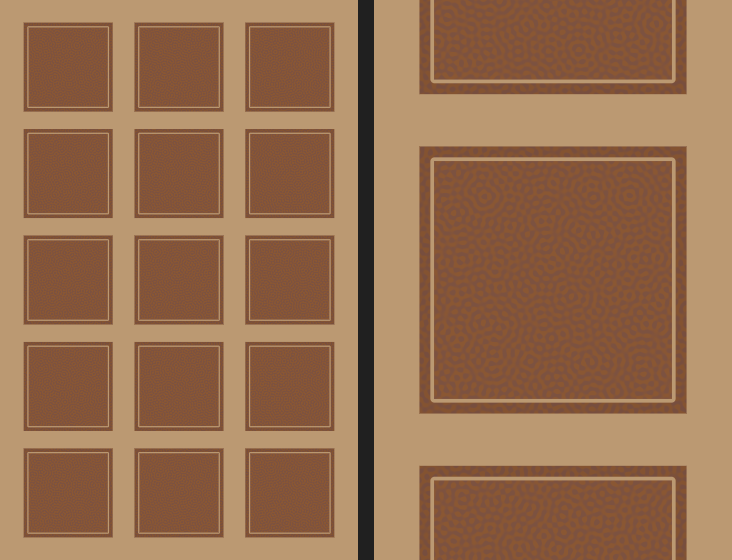
Left: the whole. Right: its middle third, enlarged.
This pattern is drawn by a WebGL 2 fragment shader. Its source:

```glsl
#version 300 es
precision highp float;

#define GRID vec2(3.0, 5.0)
#define PITCH vec2(0.1979, 0.1901)
#define TILE_HALF 0.0795
#define LINE_INSET 0.0076
#define LINE_HALF 0.0011
#define LINE_RADIUS 0.0025
#define STRIPE_PERIOD 0.0045
#define WAVES 18
#define SAND vec3(0.732, 0.600, 0.449)
#define UMBER vec3(0.488, 0.320, 0.252)
#define RUST vec3(0.540, 0.340, 0.200)

uniform vec2 u_resolution;
out vec4 fragColor;

const float TAU = 6.2831853;

float hash(vec2 p) {
    vec3 q = fract(vec3(p.xyx) * 0.1031);
    q += dot(q, q.yzx + 33.33);
    return fract((q.x + q.y) * q.z);
}

float roundedBox(vec2 p, float halfSize, float radius) {
    vec2 q = abs(p) - halfSize + radius;
    return length(max(q, 0.0)) + min(max(q.x, q.y), 0.0) - radius;
}

// Waves of one length in many directions add up to winding stripes
float labyrinth(vec2 p, vec2 cell) {
    float sum = 0.0;
    for (int i = 0; i < WAVES; i++) {
        float k = float(i);
        float jitter = hash(cell * 7.0 + vec2(k, 3.0));
        float phase = TAU * hash(cell * 11.0 + vec2(k, 41.0));
        float angle = 0.5 * TAU * (k + jitter) / float(WAVES);
        vec2 direction = vec2(cos(angle), sin(angle));
        sum += cos(dot(p, direction) * TAU / STRIPE_PERIOD + phase);
    }
    return sum / sqrt(float(WAVES));
}

void main() {
    float pixel = 1.0 / u_resolution.y;
    vec2 p = (gl_FragCoord.xy - 0.5 * u_resolution) * pixel;

    // Centred grid, limited to its own rows and columns
    vec2 cell = floor(p / PITCH + 0.5 * GRID);
    cell = clamp(cell, vec2(0.0), GRID - 1.0);
    vec2 local = p - (cell - 0.5 * (GRID - 1.0)) * PITCH;

    // Signed distances to the tile and its inset frame
    float tile = roundedBox(local, TILE_HALF, 0.0);
    float frame = roundedBox(local, TILE_HALF - LINE_INSET + LINE_HALF, LINE_RADIUS);
    float line = abs(frame + LINE_HALF) - LINE_HALF;

    // Striped leather, a little darker outside the frame
    float stripe = smoothstep(-0.7, 0.7, labyrinth(local, cell));
    vec3 leather = mix(UMBER, RUST, stripe);
    leather *= mix(1.0, 0.96, smoothstep(-pixel, pixel, frame));

    // Layers with edges one pixel wide
    vec3 color = mix(SAND, leather, clamp(0.5 - tile / pixel, 0.0, 1.0));
    color = mix(color, SAND, clamp(0.5 - line / pixel, 0.0, 1.0));
    fragColor = vec4(color, 1.0);
}
```
